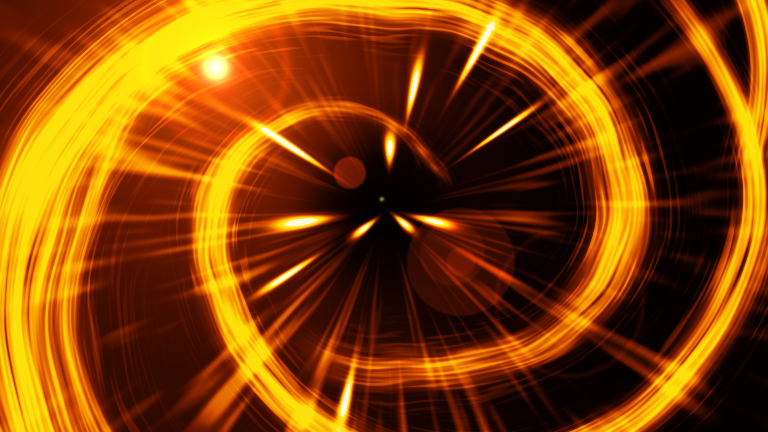
Reproduce this background procedurally as a WebGL 2 fragment shader.

```glsl
#version 300 es
precision highp float;
// A fiery vortex: two spiral arms of flame fibres wound around a dark core,
// radial light streaks, a bright star and soft lens discs. Heat from every
// part is blended in polar space and then coloured by one fire ramp.
uniform vec2 u_resolution;
out vec4 outColor;

const float TAU = 6.2831853;
const vec2 CORE = vec2(0.009, 0.014);
const vec2 STAR = vec2(-0.389, 0.343);

// Streaks: angle in degrees, middle radius, half length, half width
const int STREAKS = 11;
const vec4 STREAK[STREAKS] = vec4[](
  vec4(188, 0.20, 0.080, 0.020), vec4(346, 0.11, 0.060, 0.015),
  vec4(88, 0.143, 0.045, 0.017), vec4(78, 0.29, 0.080, 0.013),
  vec4(60.6, 0.42, 0.110, 0.014), vec4(147, 0.27, 0.110, 0.011),
  vec4(35, 0.33, 0.110, 0.009), vec4(213, 0.28, 0.090, 0.011),
  vec4(257.5, 0.45, 0.080, 0.017), vec4(218, 0.07, 0.040, 0.012),
  vec4(320, 0.05, 0.035, 0.013));

vec2 hashGradient(vec2 cell) {
  vec3 h = fract(cell.xyx * vec3(0.1031, 0.1030, 0.0973));
  h += dot(h, h.yzx + 33.33);
  float a = TAU * fract((h.x + h.y) * h.z);
  return vec2(cos(a), sin(a));
}

float gradientNoise(vec2 p) {
  vec2 i = floor(p), f = fract(p);
  vec2 s = f * f * f * (f * (f * 6.0 - 15.0) + 10.0);
  vec2 e = vec2(0, 1);
  float a = dot(hashGradient(i), f);
  float b = dot(hashGradient(i + e.yx), f - e.yx);
  float c = dot(hashGradient(i + e.xy), f - e.xy);
  float d = dot(hashGradient(i + e.yy), f - e.yy);
  return mix(mix(a, b, s.x), mix(c, d, s.x), s.y);
}

// Smooth rise from 0 to 1 between two angles in degrees
float rise(float from, float to, float deg) { return smoothstep(from, to, deg); }

float armRadiusA(float deg) {
  return 0.37 + 0.18 * rise(272.0, 362.0, deg) - 0.065 * rise(362.0, 440.0, deg)
    + 0.54 * rise(445.0, 605.0, deg);
}

float armRadiusB(float deg) {
  return 0.15 + 0.28 * rise(40.0, 215.0, deg) + 0.46 * rise(195.0, 395.0, deg)
    - 0.07 * rise(355.0, 400.0, deg);
}

// Flame band: fibres run along the arm, offset is the distance across it
float flameBand(float offset, float deg, float width, float seed) {
  float t = radians(deg);
  offset += 0.3 * width * gradientNoise(vec2(t * 3.0, offset * 9.0 + seed));
  float u = offset / width;
  float coarse = gradientNoise(vec2(t * 2.2 + seed, offset * 40.0));
  float fine = gradientNoise(vec2(t * 3.5 - seed, offset * 120.0));
  float fibre = clamp(0.85 + 0.9 * coarse + 0.7 * fine, 0.0, 1.5);
  float thread = smoothstep(0.05, 0.5, fine + 0.5 * coarse);
  return 1.35 * exp(-u * u) * fibre + 0.4 * exp(-u * u * 0.25) * thread;
}

float spiralArms(float r, float angle) {
  float heat = 0.0;
  for (int turn = 0; turn < 2; turn++) {
    float deg = degrees(angle) + 360.0 * float(turn);
    float dA = r - armRadiusA(deg), dB = r - armRadiusB(deg);
    float widthA = 0.042 + 0.01 * rise(320.0, 370.0, deg) - 0.01 * rise(400.0, 440.0, deg)
      + 0.045 * rise(460.0, 550.0, deg);
    float powerA = rise(225.0, 290.0, deg) * (0.45 + 0.55 * rise(315.0, 358.0, deg))
      * (1.0 - rise(610.0, 690.0, deg));
    heat += powerA * flameBand(dA, deg, widthA, 3.0);
    // Looser strand peeling off the inner side of the widest part
    float peel = rise(485.0, 545.0, deg) * (1.0 - rise(610.0, 690.0, deg));
    heat += 0.4 * peel * flameBand(dA + 0.14 * peel, deg, 0.025, 8.0);
    float widthB = 0.014 + 0.018 * rise(100.0, 190.0, deg) + 0.006 * rise(250.0, 320.0, deg)
      - 0.016 * rise(345.0, 375.0, deg);
    float powerB = rise(10.0, 60.0, deg) * (0.25 + 0.75 * rise(110.0, 190.0, deg))
      * (1.0 - 0.5 * rise(372.0, 386.0, deg)) * (1.0 - rise(390.0, 408.0, deg));
    heat += powerB * flameBand(dB, deg, widthB, 14.0);
  }
  // Outer tongue in the upper right corner
  float deg = degrees(angle);
  float tongue = rise(3.0, 14.0, deg) * (1.0 - rise(35.0, 50.0, deg));
  return heat + tongue * flameBand(r - 0.84 - 0.15 * rise(0.0, 35.0, deg), deg, 0.03, 21.0);
}

// Noise sampled on a circle gives seamless rays that drift slowly with radius
float radialRays(vec2 dir, float r) {
  float broad = gradientNoise(dir * (6.0 + 1.5 * r) + 5.0);
  float thin = gradientNoise(dir * (18.0 + 5.0 * r) + 40.0);
  float ray = smoothstep(-0.05, 0.7, 0.75 * broad + 0.7 * thin + 0.06);
  float calmTop = smoothstep(0.0, 0.7, dir.y) * (1.0 - smoothstep(0.4, 0.6, r));
  float outerFade = smoothstep(0.55, 0.95, r) * mix(0.4, 0.75, step(dir.x, 0.0));
  return ray * smoothstep(0.03, 0.35, r) * (1.0 - 0.65 * calmTop) * (1.0 - outerFade);
}

float streakHeat(vec2 p, vec4 s) {
  float a = radians(s.x);
  vec2 dir = vec2(cos(a), sin(a));
  float along = (dot(p, dir) - s.y) / s.z;
  float across = dot(p, vec2(-dir.y, dir.x)) / (s.w * clamp(0.8 + 0.3 * along, 0.35, 1.3));
  return 1.45 * exp(-1.6 * across * across - 1.7 * along * along);
}

float disc(vec2 p, float radius) {
  return 1.0 - smoothstep(radius - 0.004, radius + 0.004, length(p));
}

float ring(vec2 p, float radius, float width) {
  float d = (length(p) - radius) / width;
  return exp(-d * d);
}

vec3 fireRamp(float heat) {
  vec3 c = mix(vec3(0.02, 0.0, 0.0), vec3(0.41, 0.09, 0.0), smoothstep(0.0, 0.3, heat));
  c = mix(c, vec3(0.80, 0.27, 0.01), smoothstep(0.25, 0.52, heat));
  c = mix(c, vec3(0.98, 0.59, 0.01), smoothstep(0.45, 0.72, heat));
  c = mix(c, vec3(0.99, 0.88, 0.04), smoothstep(0.65, 0.95, heat));
  return mix(c, vec3(1.0, 0.98, 0.87), smoothstep(1.0, 1.3, heat));
}

void main() {
  vec2 uv = (gl_FragCoord.xy - 0.5 * u_resolution) / u_resolution.y;
  vec2 p = uv - CORE, toStar = uv - STAR;
  float r = length(p);
  float angle = mod(atan(p.y, p.x) + TAU, TAU);
  vec2 dir = p / max(r, 0.0001);

  // Warm haze around the star, fading to black on the right and in the core
  float haze = 0.3 * exp(-6.0 * dot(toStar, toStar)) + 0.13 * smoothstep(0.7, -0.4, uv.x);
  float heat = haze * smoothstep(0.02, 0.3, r) + 0.45 * radialRays(dir, r);
  float arms = 1.0 - exp(-1.35 * spiralArms(r, angle));
  heat = min(heat + arms * (1.0 - 0.6 * heat), 1.0);
  for (int i = 0; i < STREAKS; i++) heat += streakHeat(p, STREAK[i]) * (1.0 - 0.5 * arms);
  vec3 color = fireRamp(heat);

  // Lens discs and faint rings
  vec2 ghost = uv - vec2(0.178, -0.106);
  float lens = 0.5 * disc(ghost, 0.125) + 0.3 * disc(ghost + vec2(0.02, -0.02), 0.075)
    + 0.4 * disc(ghost, 0.033) + 1.2 * disc(uv - vec2(-0.079, 0.1), 0.037)
    + 0.4 * ring(toStar, 0.165, 0.012) + 0.3 * ring(uv - vec2(0.43, -0.2), 0.17, 0.006);
  color += lens * vec3(0.3, 0.07, 0.01);

  // Star with its halo, and the small spark at the core
  float d = length(toStar);
  color += vec3(1.0, 0.92, 0.7) * exp(-d * d * 1100.0) * 1.3
    + vec3(0.6, 0.25, 0.06) * exp(-d * 15.0);
  color += vec3(0.5, 0.6, 0.1) * ring(uv - vec2(-0.005, 0.039), 0.0, 0.005);
  outColor = vec4(clamp(color, 0.0, 1.0), 1.0);
}
```
